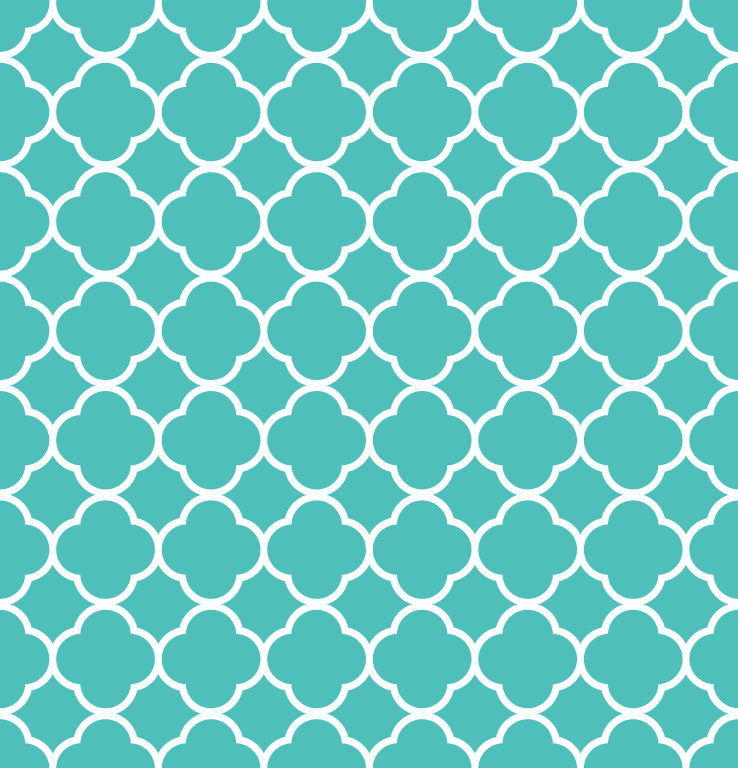
Reproduce this pattern procedurally as a WebGL 2 fragment shader.

```glsl
#version 300 es
precision highp float;

uniform vec2 u_resolution;
out vec4 fragColor;

// Lengths below are in units of one row height
#define REPEATS vec2(6.993, 7.02)
#define PHASE vec2(0.0, 0.004)
#define CELL_SIZE vec2(0.962, 1.0)
#define LOBE_OFFSET 0.2194
#define LOBE_RADIUS 0.2633
#define LINE_WIDTH 0.0658
#define TEAL vec3(0.31, 0.75, 0.73)
#define WHITE vec3(0.99, 1.0, 1.0)

// Signed distance to four overlapping circles, folded into one quadrant
float quatrefoil(vec2 p) {
    p = abs(p);
    float sideLobe = length(p - vec2(LOBE_OFFSET, 0.0));
    float topLobe = length(p - vec2(0.0, LOBE_OFFSET));
    return min(sideLobe, topLobe) - LOBE_RADIUS;
}

void main() {
    // Cell coordinates centred on each quatrefoil
    vec2 grid = gl_FragCoord.xy / u_resolution * REPEATS + PHASE;
    vec2 p = (fract(grid + 0.5) - 0.5) * CELL_SIZE;

    // Outline with an edge one pixel wide; neighbours merge at cell borders
    float pixel = REPEATS.y / u_resolution.y;
    float edge = abs(quatrefoil(p)) - 0.5 * LINE_WIDTH;
    float outline = clamp(0.5 - edge / pixel, 0.0, 1.0);

    fragColor = vec4(mix(TEAL, WHITE, outline), 1.0);
}
```
